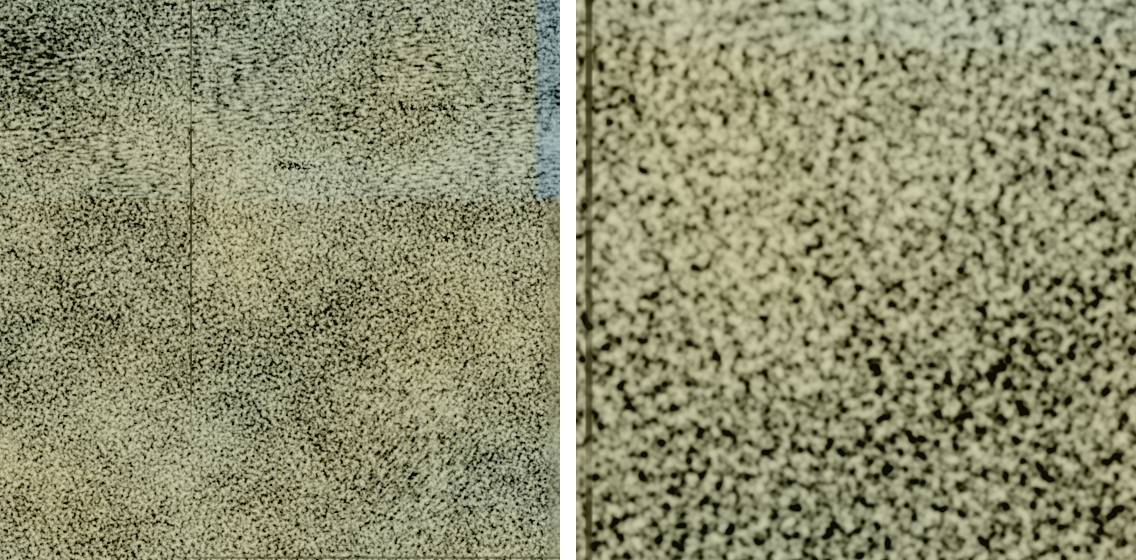
Left, the full canvas; right, a detail of the centre.
A three.js fragment shader for this texture:

```glsl
// Weathered speckled stone: fine gradient-noise grain over soft mottling,
// with level streaks in the upper slab, slanted ripples in the lower one,
// thin dark joints and a smoother, tinted strip along the right edge.
varying vec2 vUv;

const float GRAIN_GAIN = 4.7; // brings gradient noise to unit deviation
const vec3 JOINT_COLOUR = vec3(0.20, 0.19, 0.07);

vec2 randomDirection(vec2 cell) {
  vec3 h = fract(cell.xyx * vec3(0.1031, 0.1030, 0.0973));
  h += dot(h, h.yzx + 33.33);
  float angle = 6.28318 * fract((h.x + h.y) * h.z);
  return vec2(cos(angle), sin(angle));
}

float gradientNoise(vec2 p) {
  vec2 i = floor(p);
  vec2 f = fract(p);
  vec2 w = f * f * f * (f * (f * 6.0 - 15.0) + 10.0);
  vec2 e = vec2(1.0, 0.0);
  float a = dot(randomDirection(i), f);
  float b = dot(randomDirection(i + e), f - e);
  float c = dot(randomDirection(i + e.yx), f - e.yx);
  float d = dot(randomDirection(i + e.xx), f - e.xx);
  return GRAIN_GAIN * mix(mix(a, b, w.x), mix(c, d, w.x), w.y);
}

vec2 rotate(vec2 p, float angle) {
  float c = cos(angle);
  float s = sin(angle);
  return vec2(c * p.x + s * p.y, c * p.y - s * p.x);
}

// Noise stretched along a direction; cells counts the grains along and across.
float streakNoise(vec2 p, float angle, vec2 cells) {
  return gradientNoise(rotate(p, angle) * cells + 71.0);
}

float mottling(vec2 p) {
  float sum = 0.0;
  float frequency = 4.0;
  float weight = 0.17;
  for (int i = 0; i < 4; i++) {
    sum += weight * gradientNoise(rotate(p, float(i) + 0.4) * frequency + 19.0);
    frequency *= 2.1;
    weight *= 0.95;
  }
  return sum;
}

float blot(vec2 p, vec2 centre, vec2 size) {
  vec2 q = (p - centre) / size;
  return exp(-dot(q, q));
}

float joint(float distanceAcross, float halfWidth) {
  return 1.0 - smoothstep(halfWidth, halfWidth + 0.002, abs(distanceAcross));
}

// Blends two unit-deviation signals without changing the contrast.
float blendNoise(float a, float b, float share) {
  return a * sqrt(1.0 - share * share) + b * share;
}

void main() {
  vec2 p = vUv;
  float seamY = 0.642 + 0.003 * gradientNoise(vec2(p.x * 14.0, 3.5));
  float upper = smoothstep(seamY - 0.006, seamY + 0.006, p.y);

  // Fine grain, drawn out into streaks and ripples by region
  float grain = 0.86 * gradientNoise(rotate(p, 0.5) * 138.0 + 7.0)
              + 0.50 * gradientNoise(rotate(p, 1.1) * 240.0 + 43.0);
  float patches = gradientNoise(p * vec2(6.0, 9.0) + 31.0);
  float streakShare = upper * clamp(0.55 + 0.2 * patches, 0.2, 0.85);
  grain = blendNoise(grain, streakNoise(p, 0.04, vec2(58.0, 165.0)), streakShare);
  float rippleShare = 0.7 * blot(p, vec2(0.75, 0.2), vec2(0.17, 0.24))
                    + 0.3 * blot(p, vec2(0.25, 0.45), vec2(0.15));
  float slant = 0.65 + 0.5 * (p.x - 0.75);
  grain = blendNoise(grain, streakNoise(p, slant, vec2(55.0, 125.0)), rippleShare);

  // Broad light and dark areas
  float shade = mottling(p) - 0.04;
  shade += 0.75 * blot(p, vec2(0.02, 0.92), vec2(0.20, 0.22));
  shade += 0.30 * blot(p, vec2(0.50, 1.02), vec2(0.5, 0.08));
  shade += 0.40 * blot(p, vec2(0.46, 0.41), vec2(0.14, 0.09));
  shade += 0.45 * blot(p, vec2(0.36, 0.25), vec2(0.10, 0.06));
  shade -= 0.50 * upper * blot(p, vec2(0.65, 0.69), vec2(0.45, 0.08));
  shade += 0.25 * (1.0 - upper) * blot(p, vec2(0.45, seamY), vec2(0.6, 0.05));

  // Isolated dark flecks, broken up by the grain
  float flecks = 2.4 * blot(p, vec2(0.53, 0.702), vec2(0.030, 0.007))
               + 2.2 * blot(p, vec2(0.795, 0.576), vec2(0.011, 0.008))
               + 1.3 * blot(p, vec2(0.78, 0.808), vec2(0.090, 0.004));
  shade += flecks * clamp(0.65 + 0.4 * grain, 0.0, 1.2);

  // Right edge: cool above the seam, calm and olive below
  float coolStrip = smoothstep(0.950, 0.965, p.x) * upper;
  float calmStrip = smoothstep(0.968, 0.985, p.x) * (1.0 - upper);
  grain *= 1.0 - 0.55 * calmStrip - 0.25 * coolStrip;

  // Skewed tone curve: crowded lights with a long dark tail
  float depth = 0.256 * exp(0.517 * (0.95 * grain + shade));
  float tone = max(0.84 - depth, 0.04);

  // Olive stone with warm and cool drifts
  float warmth = 0.4 * gradientNoise(p * 3.5 + 57.0) + mix(0.35, -0.5, upper);
  vec3 tint = vec3(0.0, 0.006, -mix(0.08, 0.115, smoothstep(0.05, 0.35, tone)));
  tint += warmth * vec3(0.018, 0.0, -0.022);
  tint += coolStrip * vec3(-0.09, -0.03, 0.07);
  vec3 colour = tone + tint;

  // Thin joints, wearing away along their length
  float wear = clamp(0.75 + 0.25 * gradientNoise(vec2(p.y * 40.0, 5.3)), 0.2, 1.0);
  float upright = joint(p.x - 0.341, 0.0009) * smoothstep(0.18, 0.34, p.y);
  float faint = 0.4 * joint(p.x - 0.627, 0.0008) * (1.0 - smoothstep(0.06, 0.14, p.y));
  float base = 0.6 * joint(p.y - 0.004, 0.001) * smoothstep(0.25, 0.4, p.x);
  colour = mix(colour, JOINT_COLOUR, 0.8 * wear * max(upright, max(faint, base)));

  gl_FragColor = vec4(clamp(colour, 0.0, 1.0), 1.0);
}
```
